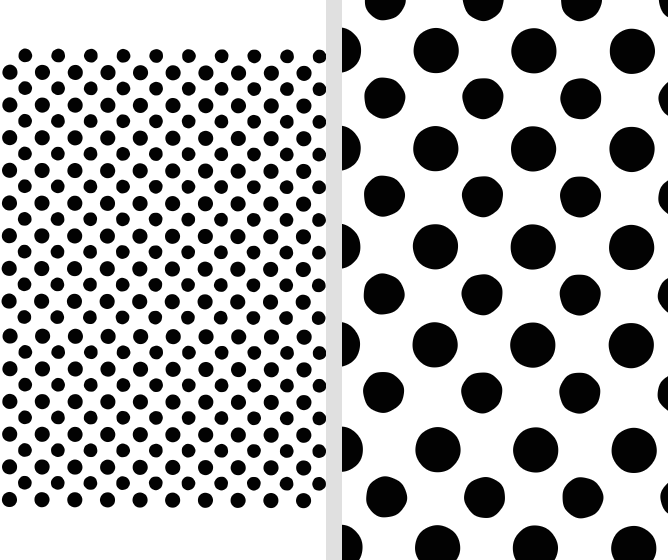
Left: the whole. Right: its middle third, enlarged.
Give the GLSL for this pattern, as a Shadertoy shader.

```glsl
// Two interleaved square grids of black dots on white, small and large,
// printed as two stacked blocks of rows with a slight tilt and a visible seam.
// Each dot is a distance to a circle whose rim wobbles a little by hash.

// Lengths are in canvas widths, measured from the top left corner.
const vec3 PAPER = vec3(1.0);
const vec3 INK = vec3(0.008);
const float PITCH = 0.1003;
const vec2 FIRST_DOT = vec2(0.0781, 0.1701);
const vec2 LARGE_OFFSET = vec2(0.523, 0.515);  // in pitches
const float SMALL_RADIUS = 0.0209;
const float LARGE_RADIUS = 0.0231;
const float SMALL_WOBBLE = 0.025;              // share of the radius
const float LARGE_WOBBLE = 0.010;
const float JITTER = 0.0012;
const float TILT = 0.0037;
const float SEAM = 0.8326;                     // below the first dot
const float BLOCK_STEP = 0.9096;
const vec2 UPPER_ROWS = vec2(0.0, 16.0);       // half-pitch rows, first and last
const vec2 LOWER_ROWS = vec2(-1.0, 9.0);
const float TAU = 6.28319;

float hash(vec2 p) {
    return fract(sin(dot(p, vec2(127.1, 311.7))) * 43758.5453);
}

// Signed distance to a round dot with an uneven rim
float dotDistance(vec2 p, float radius, float wobble, float seed) {
    float angle = atan(p.y, p.x + 1e-6);
    float rim = 0.6 * sin(3.0 * angle + TAU * seed)
              + 0.4 * sin(7.0 * angle + 5.0 * TAU * seed);
    return length(p) - radius * (1.0 + wobble * rim);
}

// Nearest dot of one grid: kind 0 is small, kind 1 is large
float gridDistance(vec2 p, float kind, vec2 rows) {
    vec2 offset = LARGE_OFFSET * kind;
    vec2 cell = floor(p / PITCH - offset + 0.5);
    float row = 2.0 * cell.y + kind;
    if (row < rows.x || row > rows.y) return 1.0;

    // Columns share their drift and most of their rim shape
    float column = hash(vec2(cell.x, kind + 3.0));
    float seed = column + 0.15 * hash(cell + 17.0 * kind);
    vec2 local = p - (cell + offset) * PITCH;
    local.x -= JITTER * (column - 0.5);
    return dotDistance(local, mix(SMALL_RADIUS, LARGE_RADIUS, kind),
                       mix(SMALL_WOBBLE, LARGE_WOBBLE, kind), seed);
}

void mainImage(out vec4 fragColor, in vec2 fragCoord) {
    vec2 p = vec2(fragCoord.x, iResolution.y - fragCoord.y) / iResolution.x;
    p -= FIRST_DOT;

    // Choose the block above or below the seam, then undo its tilt
    bool lower = p.y - TILT * p.x > SEAM;
    vec2 rows = lower ? LOWER_ROWS : UPPER_ROWS;
    if (lower) p.y -= BLOCK_STEP;
    p = vec2(p.x + TILT * p.y, p.y - TILT * p.x);

    float d = min(gridDistance(p, 0.0, rows), gridDistance(p, 1.0, rows));

    // One-pixel edge
    float ink = clamp(0.5 - d * iResolution.x, 0.0, 1.0);
    fragColor = vec4(mix(PAPER, INK, ink), 1.0);
}
```
